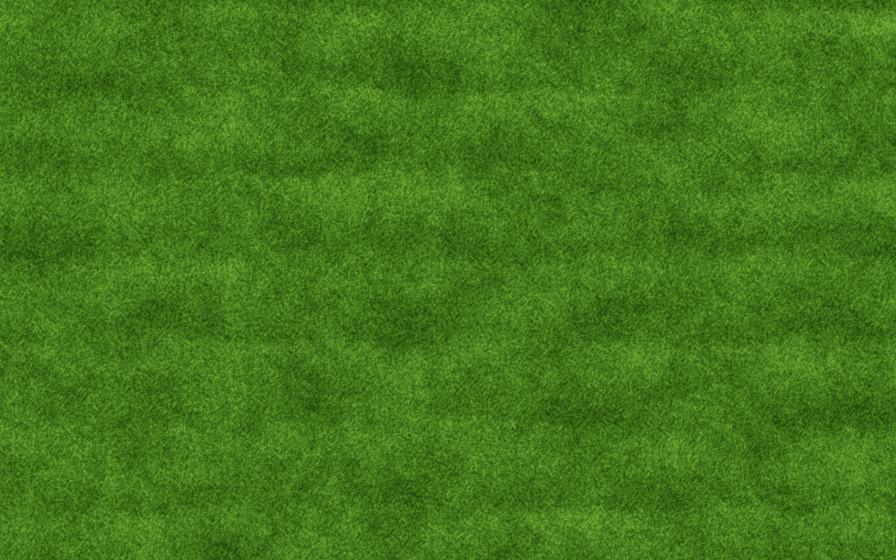
Write a WebGL 2 fragment shader that draws this texture.

```glsl
#version 300 es
precision highp float;
// Short mown turf: crisp slanted blades over patchy horizontal mowing bands.

uniform vec2 u_resolution;
out vec4 fragColor;

// Colours from shaded roots to lit tips
const vec3 SHADE_GREEN = vec3(0.193, 0.362, 0.065);
const vec3 BLADE_GREEN = vec3(0.270, 0.474, 0.107);
const vec3 TIP_GREEN   = vec3(0.380, 0.590, 0.162);

// Lengths are fractions of the canvas height
const vec2  BLADE_SIZE = vec2(0.0056, 0.0092);  // width, length
const vec2  FIBRE_SIZE = vec2(0.0036, 0.0047);
const float CLUMP_SIZE = 0.016;
const float TUFT_SIZE  = 0.036;
const vec2  PATCH_SIZE = vec2(0.16, 0.10);
const float BAND_HEIGHT = 0.149;
const float BAND_OFFSET = 0.104;
const float LEAN_RIGHT = -0.70;                 // radians from upright
const float LEAN_LEFT  = 0.60;

// Tone strengths
const float BASE_TONE  = 0.46;
const float BLADE_GAIN = 0.70;
const float FIBRE_GAIN = 0.74;
const float CLUMP_GAIN = 0.30;
const float TUFT_GAIN  = 0.34;
const float PATCH_GAIN = 0.44;
const float BAND_GAIN  = 0.25;
const float CORNER_GAIN = 0.35;

uint hashCell(ivec2 cell, uint seed) {
    uint h = uint(cell.x) * 1597334677u ^ uint(cell.y) * 3812015801u;
    h ^= seed * 2654435769u;
    h = (h ^ (h >> 16)) * 2246822519u;
    h = (h ^ (h >> 13)) * 3266489917u;
    return h ^ (h >> 16);
}

vec2 gradientAt(ivec2 cell, uint seed) {
    float angle = float(hashCell(cell, seed) & 65535u) * (6.28318 / 65536.0);
    return vec2(cos(angle), sin(angle));
}

float gradientNoise(vec2 p, uint seed) {
    ivec2 cell = ivec2(floor(p));
    vec2 f = fract(p);
    vec2 w = f * f * f * (f * (f * 6.0 - 15.0) + 10.0);
    float a = dot(gradientAt(cell, seed), f);
    float b = dot(gradientAt(cell + ivec2(1, 0), seed), f - vec2(1, 0));
    float c = dot(gradientAt(cell + ivec2(0, 1), seed), f - vec2(0, 1));
    float d = dot(gradientAt(cell + ivec2(1, 1), seed), f - vec2(1, 1));
    return mix(mix(a, b, w.x), mix(c, d, w.x), w.y);
}

vec2 rotate(vec2 p, float angle) {
    float c = cos(angle), s = sin(angle);
    return vec2(c * p.x + s * p.y, c * p.y - s * p.x);
}

// Blades lean mostly right, with small clumps that fall to the left
float bladeTone(vec2 p) {
    float right = gradientNoise(rotate(p, LEAN_RIGHT) / BLADE_SIZE, 1u);
    float left  = gradientNoise(rotate(p, LEAN_LEFT) / BLADE_SIZE, 2u);
    float fall  = smoothstep(0.0, 0.15, gradientNoise(p / CLUMP_SIZE, 3u));
    return mix(right, left, fall);
}

// Each mowing band fades from a dark foot to a light crest, stronger in places
float bandTone(vec2 p) {
    float waver = 0.16 * gradientNoise(p / vec2(0.20, 0.10), 4u)
                + 0.10 * gradientNoise(p / TUFT_SIZE, 5u);
    float f = fract((p.y - BAND_OFFSET) / BAND_HEIGHT + waver);
    float rise = smoothstep(0.0, 0.80, f) * (1.0 - smoothstep(0.84, 1.0, f));
    float strength = 0.85 + 1.5 * gradientNoise(p / vec2(0.25, 0.15), 6u);
    return (rise - 0.5) * strength;
}

vec3 turfColour(float tone) {
    vec3 low  = mix(SHADE_GREEN, BLADE_GREEN, tone * 2.0);
    vec3 high = mix(BLADE_GREEN, TIP_GREEN, tone * 2.0 - 1.0);
    return tone < 0.5 ? low : high;
}

void main() {
    vec2 p = gl_FragCoord.xy / u_resolution.y;
    vec2 topLeft = vec2(0.0, 1.0);

    // Broad light
    float tone = BASE_TONE;
    tone += BAND_GAIN * bandTone(p);
    tone += PATCH_GAIN * gradientNoise(p / PATCH_SIZE, 7u);
    tone += CORNER_GAIN * exp(-12.0 * distance(p, topLeft));

    // Tufts and clumps
    tone += TUFT_GAIN * gradientNoise(p / TUFT_SIZE, 8u);
    tone += CLUMP_GAIN * gradientNoise(rotate(p, LEAN_RIGHT) / CLUMP_SIZE, 9u);

    // Fine grass
    tone += BLADE_GAIN * bladeTone(p);
    tone += FIBRE_GAIN * gradientNoise(rotate(p, LEAN_RIGHT) / FIBRE_SIZE, 10u);

    fragColor = vec4(turfColour(clamp(tone, -0.35, 1.25)), 1.0);
}
```
